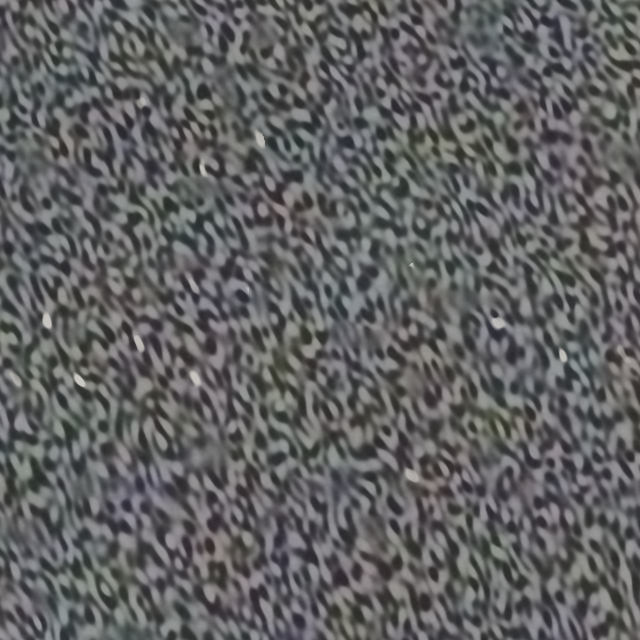
Reproduce this texture procedurally as a Shadertoy shader.

```glsl
vec2 hash2(vec2 p) {
    vec3 q = fract(p.xyx * vec3(0.1031, 0.1030, 0.0973));
    q += dot(q, q.yzx + 33.33);
    return fract((q.xx + q.yz) * q.zy);
}

// Two independent channels of smooth value noise, each 0 to 1
vec2 noise2(vec2 p) {
    vec2 cell = floor(p), f = fract(p);
    f = f * f * (3.0 - 2.0 * f);
    vec2 low = mix(hash2(cell), hash2(cell + vec2(1, 0)), f.x);
    vec2 high = mix(hash2(cell + vec2(0, 1)), hash2(cell + vec2(1, 1)), f.x);
    return mix(low, high, f.y);
}

vec2 cloud2(vec2 p) {
    return 0.55 * noise2(p) + 0.45 * noise2(p * 2.3 + 17.0);
}

// Wormy grain: waves of mixed lengths, stretched along a steep axis
float wormGrain(vec2 p) {
    vec2 along = normalize(vec2(0.42, -0.91));
    vec2 across = vec2(-along.y, along.x);
    float sum = 0.0;
    for (int i = 0; i < 90; i++) {
        float n = float(i);
        float angle = n * 2.39996;
        float frequency = mix(20.0, 72.0, fract(n * 0.7549 + 0.3));
        vec2 wave = frequency * (cos(angle) * across + 0.56 * sin(angle) * along);
        float phase = hash2(vec2(n + 3.0, 41.0)).x;
        sum += cos(6.28318 * (dot(wave, p) + phase));
    }
    return sum * sqrt(2.0 / 90.0);
}

// Sparse pale flecks, one at most per grid cell
float flecks(vec2 p, float grain) {
    vec2 q = p * 21.0;
    vec2 cell = floor(q);
    vec2 chance = hash2(cell + 71.0);
    vec2 offset = fract(q) - mix(vec2(0.35), vec2(0.65), hash2(cell + 9.0));
    offset.x += 0.35 * offset.y;
    float d = length(offset * vec2(1.3, 0.8)) - 0.18 - 0.05 * grain;
    float density = 0.13 * smoothstep(0.3, 0.7, noise2(p * 4.0 + 5.0).x);
    return step(chance.x, density) * smoothstep(0.07, -0.07, d) * mix(0.45, 1.0, chance.y);
}

void mainImage(out vec4 fragColor, in vec2 fragCoord) {
    vec2 uv = fragCoord / iResolution.y;

    // Strands grow longer towards the bottom and bend irregularly
    vec2 strand = vec2(uv.x, uv.y * (0.88 + 0.13 * uv.y));
    strand += 0.018 * (noise2(uv * 6.0) - 0.5) + 0.008 * (noise2(uv * 23.0 + 30.0) - 0.5);
    float grain = wormGrain(strand);

    // Soft threshold, fading inside a few smudged patches
    float smudge = smoothstep(0.74, 0.92, noise2(uv * 17.0 + 60.0).x);
    float contrast = mix(1.8, 0.6, smudge);
    float tone = 1.0 / (1.0 + exp(-contrast * grain));
    float fine = noise2(uv * 190.0).x - 0.5;
    float light = mix(0.18, 0.585, tone) + 0.03 * fine;
    light += 0.04 * (cloud2(uv * 5.0 + 90.0).x - 0.5);

    // Faint blotches of green, violet, blue and rust
    vec2 tint = cloud2(uv * 9.0 + 40.0) - 0.5;
    vec3 color = vec3(light);
    color += tint.x * vec3(0.03, -0.045, 0.03);
    color += (tint.y + 0.02) * vec3(-0.03, -0.005, 0.07);

    color = mix(color, vec3(0.80, 0.79, 0.77), flecks(uv, grain));
    fragColor = vec4(clamp(color, 0.0, 1.0), 1.0);
}
```
